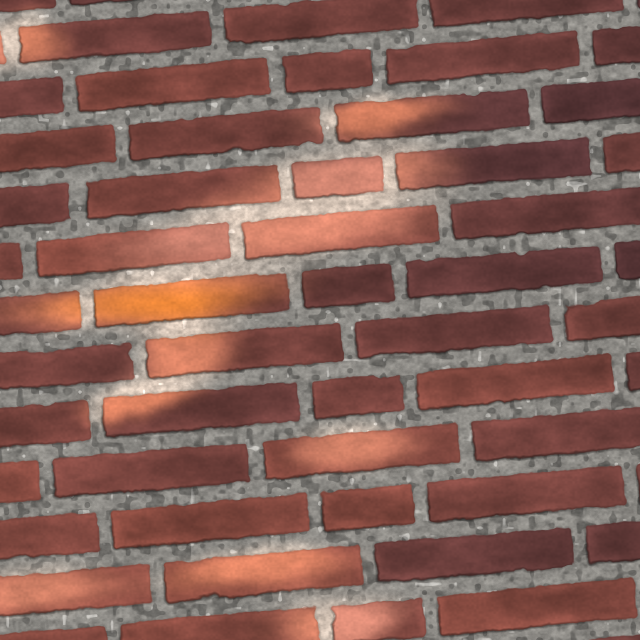
Reproduce this texture procedurally as a Shadertoy shader.

```glsl
// Tilted brick wall in dappled sunlight. Courses of whole bricks alternate
// with courses of two stretchers and a half brick; a slight perspective
// widens them downwards. Noise wears the edges, pools of light tint the wall.

const vec3 PLUM = vec3(0.37, 0.225, 0.23);
const vec3 RED = vec3(0.62, 0.34, 0.285);
const vec3 PINK = vec3(0.88, 0.57, 0.49);
const vec3 CORAL = vec3(0.95, 0.56, 0.41);
const vec3 AMBER = vec3(0.96, 0.55, 0.22);
const vec3 MORTAR = vec3(0.56, 0.55, 0.53);
const vec3 SUNNY_MORTAR = vec3(0.86, 0.79, 0.73);

// Sunlight pools: centre (y downwards) and radii
const int POOL_COUNT = 11;
const vec4 POOLS[POOL_COUNT] = vec4[POOL_COUNT](
    vec4(0.41, 0.36, 0.26, 0.050), vec4(0.56, 0.27, 0.15, 0.045),
    vec4(0.59, 0.18, 0.12, 0.030), vec4(0.22, 0.47, 0.24, 0.042),
    vec4(0.28, 0.55, 0.08, 0.055), vec4(0.21, 0.63, 0.09, 0.035),
    vec4(0.55, 0.70, 0.10, 0.040), vec4(0.41, 0.89, 0.15, 0.035),
    vec4(0.05, 0.92, 0.13, 0.040), vec4(0.03, 0.07, 0.07, 0.045),
    vec4(0.53, 0.97, 0.11, 0.040));

float hash(vec2 p) {
    vec3 q = fract(vec3(p.xyx) * 0.1031);
    q += dot(q, q.yzx + 33.33);
    return fract((q.x + q.y) * q.z);
}

float noise(vec2 p) {
    vec2 i = floor(p), f = fract(p);
    f = f * f * (3.0 - 2.0 * f);
    return mix(mix(hash(i), hash(i + vec2(1, 0)), f.x),
               mix(hash(i + vec2(0, 1)), hash(i + vec2(1, 1)), f.x), f.y);
}

float fbm(vec2 p) {
    float sum = 0.0, amp = 0.5;
    for (int i = 0; i < 4; i++) {
        sum += amp * noise(p);
        p = p * 2.03 + 17.1;
        amp *= 0.5;
    }
    return sum / 0.9375;
}

float roundBox(vec2 p, vec2 halfSize, float radius) {
    vec2 d = abs(p) - halfSize + radius;
    return length(max(d, 0.0)) + min(max(d.x, d.y), 0.0) - radius;
}

// Position in the brick, brick length and index, in brick lengths
vec3 findBrick(float u, float row) {
    if (mod(row, 2.0) > 0.5) {
        float t = u - (mod(row, 4.0) < 2.0 ? 0.74 : 0.23);
        return vec3(fract(t), 1.0, floor(t));
    }
    float group = floor((u - 1.0) / 2.5);
    float t = u - 1.0 - group * 2.5;
    if (t < 0.5) return vec3(t, 0.5, group * 3.0);
    return vec3(fract(t - 0.5), 1.0, group * 3.0 + 1.0 + floor(t - 0.5));
}

float sunlight(vec2 p) {
    p += (vec2(fbm(p * 9.0), fbm(p * 9.0 + 40.0)) - 0.5) * vec2(0.07, 0.035);
    float sum = 0.0;
    for (int i = 0; i < POOL_COUNT; i++) {
        vec2 d = p - POOLS[i].xy;
        d.y += 0.1 * d.x;
        d /= POOLS[i].zw;
        sum += exp(-dot(d, d));
    }
    return smoothstep(0.15, 0.95, sum);
}

void mainImage(out vec4 fragColor, in vec2 fragCoord) {
    vec2 p = fragCoord / iResolution.xy;
    p.y = 1.0 - p.y;

    // Wall coordinates: tilted courses, growing downwards
    float drop = p.y + 0.088 * (p.x - 0.534) - 0.026;
    float course = 1.0 + drop / (0.0827 + 0.000326 * drop / 0.0862);
    float row = floor(course + 0.5);
    float pitch = 0.3208 + 0.00078 * course;
    vec3 brick = findBrick((p.x - 0.0956 - 0.0069 * course) / pitch, row);
    vec2 id = vec2(brick.z, row) + 50.0;
    float tone = hash(id), quirk = hash(id + 31.7);

    // Brick outline with jitter, worn edges and chips
    vec2 local = vec2((brick.x - 0.5 * brick.y) * pitch, (course - row) * 0.0862);
    vec2 halfSize = vec2(0.5 * brick.y * pitch - 0.011, 0.0298 + 0.0016 * (quirk - 0.5));
    local.y += local.x * 0.02 * (tone - 0.5);
    float dist = roundBox(local, halfSize, 0.005) + (fbm(p * 38.0) - 0.5) * 0.006
        + (noise(p * 170.0) - 0.5) * 0.0016 + max(noise(p * 27.0) - 0.8, 0.0) * 0.03;
    float soft = max(0.0014, 0.8 / iResolution.y);
    float cover = 1.0 - smoothstep(-soft, soft, dist);

    // Brick face: fired tones, darker blotches, streaks and grain
    float sun = sunlight(p);
    float grain = noise(p * 260.0) - 0.5;
    float blotch = fbm(p * vec2(13.0, 20.0) + id * 3.7);
    float redness = clamp(0.18 + 0.6 * tone + 0.38 * (p.y - p.x), 0.0, 1.0);
    vec3 face = mix(PLUM, RED, redness);
    face *= 1.0 + 0.5 * (blotch - 0.5) - 0.12 * smoothstep(0.0, 0.02, -dist);
    vec2 glow = (p - vec2(0.27, 0.475)) / vec2(0.2, 0.035);
    vec3 lit = mix(mix(PINK, CORAL, quirk), AMBER, exp(-dot(glow, glow)));
    face = mix(face, lit * (0.84 + 0.3 * blotch), 0.9 * sun);
    face *= 1.0 + 0.07 * grain + 0.14 * (fbm(p * vec2(45.0, 110.0)) - 0.5);

    // Mortar: sandy grain, pits and pale specks
    float sand = fbm(p * vec2(75.0, 110.0));
    vec3 joint = mix(MORTAR, SUNNY_MORTAR, sun) * (0.78 + 0.42 * sand + 0.12 * grain);
    joint *= 1.0 - 0.25 * smoothstep(0.6, 0.8, noise(p * 95.0 + 9.0)) * (1.0 - sun);
    joint += 0.2 * smoothstep(0.86, 0.96, noise(p * 80.0 + 70.0));

    // Shadowed rim, deepest along the lower and left edges
    float side = smoothstep(-0.3, 1.2, local.y / halfSize.y - local.x / halfSize.x);
    float rim = 1.0 - smoothstep(0.0, 0.0045, abs(dist));
    vec3 color = mix(joint, face, cover) * (1.0 - rim * (0.1 + 0.32 * side));
    fragColor = vec4(clamp(color, 0.0, 1.0), 1.0);
}
```
